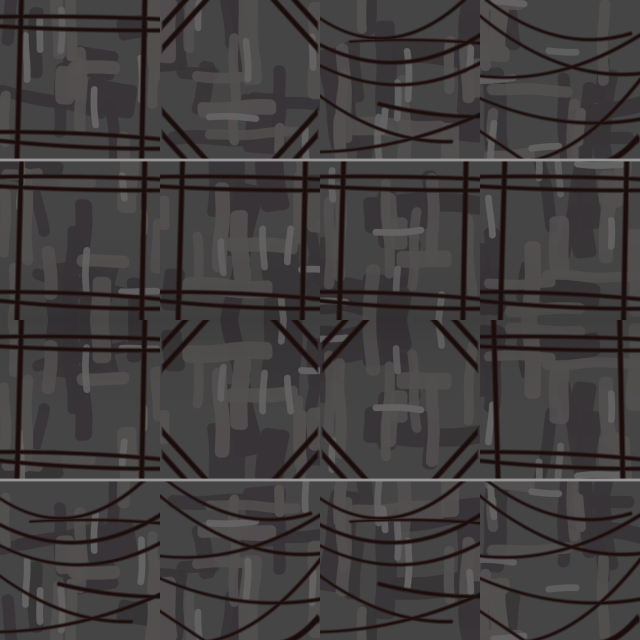
This pattern is drawn by a WebGL 1 fragment shader. Its source:

```glsl
precision highp float;

uniform vec2 u_resolution;

vec4 hash4(vec2 p) {
  vec4 q = fract(p.xyxy * vec4(0.1031, 0.1030, 0.0973, 0.1099));
  q += dot(q, q.wzxy + 33.33);
  return fract((q.xxyz + q.yzzw) * q.zywx);
}

// Distance to a parabolic stroke through heights at the start, middle and end of a span
float arc(vec2 p, float x0, float x1, vec3 heights) {
  float t = clamp((p.x - x0) / (x1 - x0), 0.0, 1.0);
  float bend = 2.0 * (heights.x - 2.0 * heights.y + heights.z);
  float rise = heights.z - heights.x - bend;
  float slope = (rise + 2.0 * bend * t) / (x1 - x0);
  vec2 d = p - vec2(mix(x0, x1, t), heights.x + t * (rise + bend * t));
  d.y /= sqrt(1.0 + slope * slope);
  return length(d);
}

float roundedBox(vec2 p, vec2 halfSize, float radius) {
  vec2 d = abs(p) - halfSize + radius;
  return length(max(d, 0.0)) + min(max(d.x, d.y), 0.0) - radius;
}

// Layered brush marks: broad dark, medium light, then thin bright
vec3 brushwork(vec2 p, float seed, float soft) {
  vec3 colour = vec3(0.27, 0.27, 0.27);
  for (int i = 0; i < 24; i++) {
    float k = float(i);
    vec4 place = hash4(vec2(k + 3.0, seed * 7.0 + 11.0));
    vec4 form = hash4(vec2(k + 61.0, seed * 5.0 + 23.0));
    vec2 size = vec2(mix(0.035, 0.13, form.x * form.x), mix(0.13, 0.36, form.y));
    vec3 paint = vec3(0.215, 0.2, 0.212);
    if (i > 8) {
      size = vec2(mix(0.03, 0.065, form.x * form.x), mix(0.1, 0.32, form.y));
      paint = vec3(0.325, 0.312, 0.312);
    }
    if (i > 18) {
      size = vec2(0.021, mix(0.08, 0.17, form.y));
      paint = vec3(0.395, 0.39, 0.39);
    }
    float angle = (form.z - 0.5) * (i > 8 ? 0.12 : 0.45);
    if (place.z > 0.77) angle += 1.5708;
    float c = cos(angle), s = sin(angle);
    vec2 q = mat2(c, -s, s, c) * (p - place.xy);
    q.x += 0.006 * cos(q.y * 14.0 + place.w * 6.28);
    float d = roundedBox(q, size, min(size.x, 0.035));
    colour = mix(colour, paint, (1.0 - smoothstep(-soft, soft, d)) * mix(0.8, 1.0, form.w));
  }
  return colour;
}

// Leaning double-barred frame
float frameInk(vec2 p, float column, float lean) {
  float tilt = lean * (1.0 - 2.0 * p.y);
  float uprights = min(abs(p.x - 0.12 - 0.007 * lean * column - 0.014 * tilt),
                       abs(p.x - 0.895 - 0.004 * lean * column - 0.01 * tilt)) - 0.017;
  float bars = min(arc(p, 0.0, 1.0, vec3(0.105, 0.105, 0.12)),
                   arc(p, 0.0, 1.0, vec3(0.165, 0.185, 0.19)));
  bars = min(bars, arc(p, 0.0, 1.0, vec3(0.825, 0.835, 0.87)));
  bars = min(bars, arc(p, 0.0, 1.0, vec3(0.88, 0.918, 0.93)));
  return min(uprights, bars - 0.0135);
}

// Paired diagonals across all four corners
float cornerInk(vec2 p) {
  float d = dot(min(p, 1.0 - p), vec2(0.741, 0.672));
  float gap = max(0.012 - p.x, p.x - 0.988);
  return max(abs(abs(d - 0.166) - 0.048) - 0.017, gap);
}

float sagInk(vec2 p) {
  float d = arc(p, 0.0, 0.9, vec3(0.115, 0.235, 0.0));
  d = min(d, arc(p, 0.19, 1.0, vec3(0.26, 0.25, 0.27)) + 0.002);
  d = min(d, arc(p, 0.0, 1.0, vec3(0.28, 0.39, 0.22)) - 0.002);
  d = min(d, arc(p, 0.0, 1.0, vec3(0.41, 0.53, 0.395)));
  d = min(d, arc(p, 0.37, 1.0, vec3(0.65, 0.71, 0.73)) - 0.005 * (1.0 - p.x));
  d = min(d, arc(p, 0.0, 0.82, vec3(0.6, 0.82, 0.885)));
  d = min(d, arc(p, 0.0, 1.0, vec3(0.95, 0.885, 0.715)));
  return d - 0.0095 - 0.003 * p.x;
}

float crossedInk(vec2 p) {
  float d = arc(p, 0.04, 0.94, vec3(0.0, 0.225, 0.21));
  d = min(d, arc(p, 0.0, 1.0, vec3(0.1, 0.395, 0.46)));
  d = min(d, arc(p, 0.0, 1.0, vec3(0.475, 0.44, 0.22)));
  d = min(d, arc(p, 0.0, 1.0, vec3(0.615, 0.755, 0.745)));
  d = min(d, arc(p, 0.0, 0.3, vec3(0.82, 0.92, 1.02)));
  d = min(d, arc(p, 0.15, 1.0, vec3(1.02, 0.9, 0.5)));
  d = min(d, arc(p, 0.76, 0.98, vec3(1.02, 0.97, 0.87)) - 0.007);
  return d - 0.0095 - 0.003 * p.x;
}

void main() {
  vec2 uv = gl_FragCoord.xy / u_resolution;
  uv.y = 1.0 - uv.y;
  vec2 cell = floor(uv * 4.0);
  vec2 p = fract(uv * 4.0);
  float soft = 3.0 / u_resolution.y;

  // The lower half mirrors the brushwork of the upper half
  bool lower = cell.y > 1.5;
  vec2 brushPoint = lower ? vec2(p.x, 1.0 - p.y) : p;
  float seed = cell.x + 4.0 * min(cell.y, 3.0 - cell.y);
  vec3 colour = brushwork(brushPoint, seed, soft);
  colour *= 1.0 - 0.1 * exp(-abs(uv.y - 0.5) * 22.0);

  // Choose the line drawing of this tile
  bool top = cell.y < 0.5;
  bool innerColumn = abs(cell.x - 1.5) < 1.0;
  float ink;
  if (cell.y > 2.5 || (top && cell.x > 1.5)) {
    ink = mod(cell.x, 2.0) < 0.5 ? sagInk(p) : crossedInk(p);
  } else if (innerColumn && (lower || (top && cell.x < 1.5))) {
    ink = cornerInk(p);
  } else {
    ink = frameInk(p, cell.x, lower && cell.x > 2.5 ? -1.0 : 1.0);
  }
  float edge = soft + 0.004;
  vec3 inkColour = mix(vec3(0.1, 0.05, 0.045), vec3(0.14, 0.09, 0.085), smoothstep(-0.012, 0.0, ink));
  colour = mix(colour, inkColour, 1.0 - smoothstep(-edge, edge, ink));

  // Pale seams under the first and third rows
  float seam = abs(abs(uv.y - 0.5) - 0.25) - 0.0008;
  colour = mix(colour, vec3(0.6, 0.59, 0.6), 1.0 - smoothstep(0.0, 0.0004 + 0.5 * soft, seam));

  gl_FragColor = vec4(colour, 1.0);
}
```
